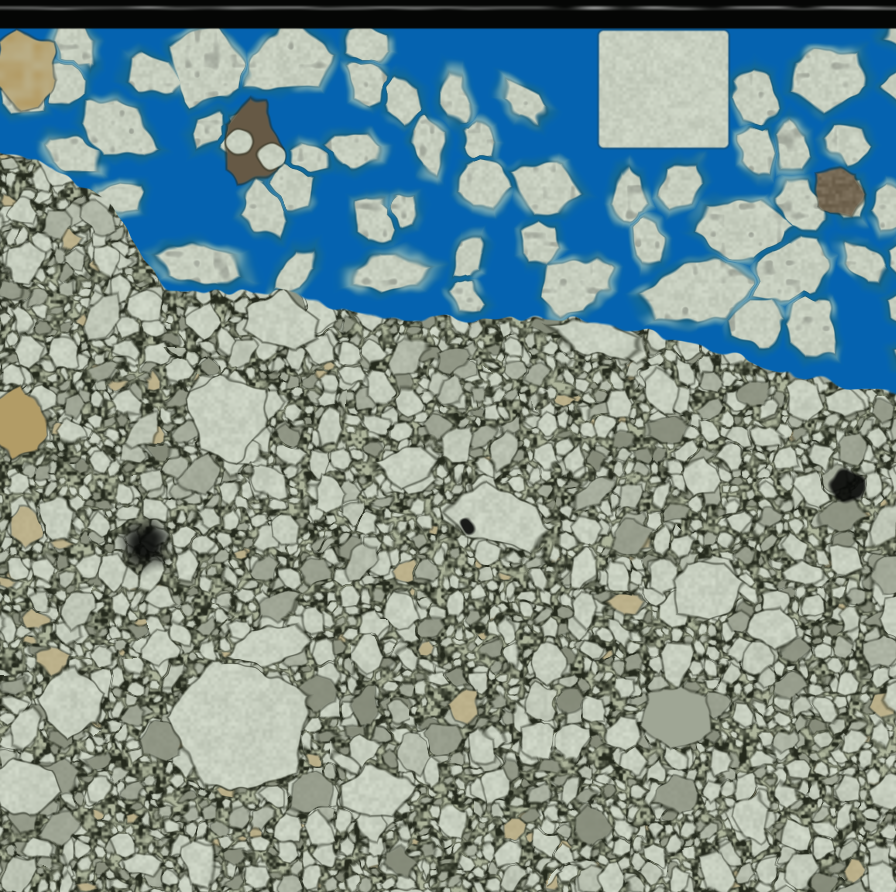
A WebGL 2 fragment shader for this texture:

```glsl
#version 300 es
precision highp float;
// Thin section of rock: angular pale grains float in blue resin above a
// crowded granular matrix. Grains are hashed convex polygons, scattered on
// jittered grids at several scales, with large landmark grains on top.
uniform vec2 u_resolution;
out vec4 fragColor;

const vec3 LIGHT = vec3(.78, .81, .75), MID = vec3(.47, .49, .42), DARK = vec3(.14, .16, .11);
const vec3 RESIN = vec3(.02, .39, .69), TEAL = vec3(.10, .42, .54), HALO = vec3(.49, .68, .73);
const vec3 TAN = vec3(.70, .61, .40), BROWN = vec3(.40, .35, .27), BLACK = vec3(.02, .025, .02);
const float STRIP_Y = .968, TILT = .22, SIDES = 7., GAP = .005;
const vec4 PLATE = vec4(.744, .9, .073, .066);

// Landmark grains: centre, half size; the last sign sets the tilt.
const vec4 RESIN_GRAINS[12] = vec4[12](
  vec4(.231,.922,.044,.045), vec4(.323,.932,.046,.036), vec4(.131,.854,.042,-.034),
  vec4(.228,.702,.05,-.022), vec4(.437,.693,.045,.021), vec4(.614,.791,.043,-.028),
  vec4(.644,.68,.039,-.034), vec4(.836,.743,.056,-.036), vec4(.777,.67,.069,.035),
  vec4(.885,.702,.043,.04), vec4(.91,.637,.03,.042), vec4(.93,.911,.05,.037));
const vec4 ROCK_GRAINS[12] = vec4[12](
  vec4(.261,.188,.09,-.068), vec4(.557,.422,.06,-.032), vec4(.255,.533,.047,-.047),
  vec4(.317,.637,.042,-.032), vec4(.79,.334,.039,.035), vec4(.078,.213,.039,.039),
  vec4(.418,.11,.043,.028), vec4(.3,.275,.047,.023), vec4(.029,.117,.038,-.032),
  vec4(.666,.622,.052,-.018), vec4(.457,.48,.037,.021), vec4(.868,.295,.029,-.022));

float aa;

vec3 hash3(vec2 p) {
  vec3 q = fract(p.xyx * vec3(.1031, .103, .0973));
  q += dot(q, q.yxz + 33.33);
  return fract((q.xxy + q.yzz) * q.zyx);
}
float noise(vec2 p) {
  vec2 i = floor(p), f = fract(p), e = vec2(1, 0);
  f *= f * (3. - 2. * f);
  return mix(mix(hash3(i).x, hash3(i + e).x, f.x),
             mix(hash3(i + e.yx).x, hash3(i + 1.).x, f.x), f.y);
}
// Height of the contact between rock and resin.
float contact(float x) {
  float shoulder = (.165 - .5 * x) * (1. - smoothstep(.11, .205, x));
  return .672 + shoulder - .03 * smoothstep(.3, .45, x) - .085 * smoothstep(.6, 1.05, x);
}
// Irregular convex polygon made of hashed half planes.
float grain(vec2 p, vec2 c, vec2 size, float angle, float seed) {
  float s = sin(angle), k = cos(angle);
  vec2 q = mat2(k, -s, s, k) * (p - c) / size;
  float d = length(q) - 1.25;
  for (float i = 0.; i < SIDES; i++) {
    vec3 h = hash3(vec2(seed, i + 3.));
    float t = (i + .7 * h.x) * 6.2832 / SIDES;
    d = max(d, dot(q, vec2(cos(t), sin(t))) - .74 - .3 * h.y);
  }
  return d * min(size.x, size.y);
}
// Nearest landmark, carved apart from its neighbour.
float landmarks(vec2 p, vec4 list[12], float seed) {
  float near = 1., next = 1.;
  for (int i = 0; i < 12; i++) {
    vec4 g = list[i];
    if (distance(p, g.xy) > 1.6 * max(g.z, abs(g.w)) + .02) continue;
    float d = grain(p, g.xy, abs(g.zw), TILT * sign(g.w), seed + float(i));
    next = min(next, max(d, near));
    near = min(near, d);
  }
  return max(near, near - next + GAP);
}
bool resinTaken(vec2 c) {
  vec2 r = abs(c - PLATE.xy) - PLATE.zw;
  return c.y < contact(c.x) + .02 || c.y > STRIP_Y - .01 || max(r.x, r.y) < .02
    || landmarks(c, RESIN_GRAINS, 50.) < .014;
}
// Jittered grid of grains: distance and tone.
vec2 scatter(vec2 p, float cell, float keep, float seed, bool inResin) {
  vec2 best = vec2(1, 0);
  float next = 1.;
  for (int k = 0; k < 9; k++) {
    vec2 id = floor(p / cell) + vec2(k % 3 - 1, k / 3 - 1);
    vec3 h = hash3(id + seed), v = hash3(id + seed + 71.);
    vec2 c = (id + .2 + .6 * h.xy) * cell;
    if (h.z > keep || distance(p, c) > cell || (inResin && resinTaken(c))) continue;
    float d = grain(p, c, cell * (vec2(.35, .26) + .2 * v.xy), v.z * 3.1, h.x * 91. + seed);
    next = min(next, max(d, best.x));
    if (d < best.x) best = vec2(d, v.z);
  }
  best.x = max(best.x, best.x - next + .07 * cell);
  return best;
}
float fill(float d, float soft) { return 1. - smoothstep(-soft, soft, d); }
void paint(inout vec3 col, float d, vec3 tint, float rim) {
  col = mix(col, DARK, rim * (1. - smoothstep(0., .003, abs(d))));
  col = mix(col, tint, fill(d + .0005, aa));
}
void main() {
  vec2 p = gl_FragCoord.xy / u_resolution.y;
  aa = max(1. / u_resolution.y, .0015);
  float fine = noise(p * 260.), mottle = noise(p * 95.), broad = noise(p * 14.);
  vec2 w = p + .007 * (vec2(noise(p * 70.), noise(p * 70. + 40.)) - .5);
  vec3 pale = LIGHT + .07 * (fine - .5) + .04 * (mottle - .5);

  // Rock matrix, from fine to coarse grains.
  vec3 rock = mix(DARK, MID * 1.45, smoothstep(.2, .75, .6 * fine + .4 * mottle));
  float cell = .013;
  for (float i = 0.; i < 4.; i++) {
    vec2 g = scatter(w, cell, .72 - .11 * i + .12 * broad, 11. + 37. * i, false);
    vec3 tint = mix(MID, pale, smoothstep(-.15, .45, g.y));
    paint(rock, g.x, mix(tint, TAN, .6 * step(.98, g.y)), .5);
    cell *= 1.55;
  }
  paint(rock, grain(w, vec2(.02, .527), vec2(.037), 0., 5.), TAN, .6);
  paint(rock, grain(w, vec2(.757, .2), vec2(.046, .034), 0., 7.), mix(MID, LIGHT, .5), .5);
  paint(rock, landmarks(w, ROCK_GRAINS, 20.), pale, .6);
  // Opaque spots.
  float spots = fill(distance(w, vec2(.952, .455)) - .019, .003);
  spots += fill(distance(w, vec2(.526, .411)) - .008, .002);
  spots += fill(distance(w, vec2(.163, .389)) - .022, .014);
  rock = mix(rock, BLACK, .9 * min(spots, 1.));

  // Resin with floating grains and patchy halos.
  float d = min(landmarks(w, RESIN_GRAINS, 50.), scatter(w, .062, .93, 200., true).x);
  vec3 resin = mix(RESIN, TEAL, .7 * (1. - smoothstep(0., .012, d)));
  resin = mix(resin, HALO, (1. - smoothstep(0., .01, d)) * smoothstep(.4, .8, noise(p * 35.)));
  paint(resin, d, pale * (1. - .2 * smoothstep(.7, .95, mottle)), .2);
  paint(resin, grain(w, vec2(.026, .922), vec2(.042, .05), 0., 8.), mix(TAN, LIGHT, .35 * mottle), .5);
  paint(resin, grain(w, vec2(.94, .785), vec2(.031), 0., 9.), BROWN + .1 * fine, .5);
  paint(resin, grain(w, vec2(.281, .843), vec2(.036, .048), 0., 10.), BROWN, .6);
  paint(resin, min(distance(w, vec2(.268, .84)), distance(w, vec2(.304, .825))) - .015, pale, .5);
  vec2 r = abs(p - PLATE.xy) - PLATE.zw + .006;
  paint(resin, length(max(r, 0.)) + min(max(r.x, r.y), 0.) - .006, pale, .3);

  // Contact, black strip and its scratch.
  vec3 col = mix(resin, rock, fill(w.y - contact(p.x) - .012 * (noise(p * 40.) - .5), aa));
  float scratch = fill(abs(p.y - .991) - .002, .002) * noise(p * vec2(30, 150));
  col = mix(col, BLACK + .6 * scratch, smoothstep(-aa, aa, p.y - STRIP_Y));
  fragColor = vec4(col, 1);
}
```
